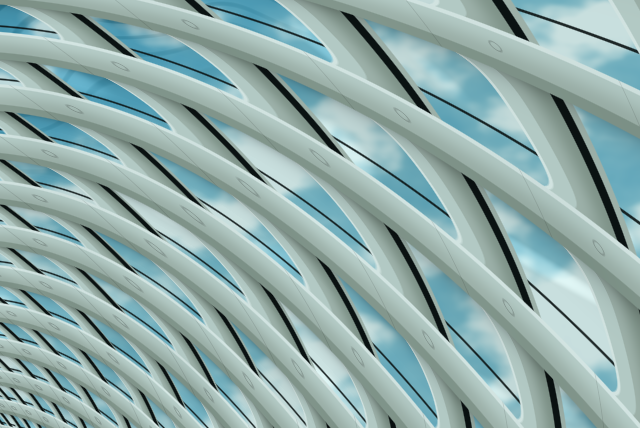
Give the GLSL for this pattern, as a Shadertoy shader.

```glsl
#define RIB_SHRINK 0.0035
#define STRUT_DECAY 0.17
#define STRUT_WIDTH 0.36
#define MULLION_AT 0.64
#define CLOUD_SCALE 4.2
#define STEEL_DARK vec3(0.50, 0.58, 0.54)
#define STEEL_MID vec3(0.61, 0.69, 0.66)
#define STEEL_PALE vec3(0.70, 0.79, 0.77)
#define STEEL_LIT vec3(0.82, 0.89, 0.88)
#define SEAL_BLACK vec3(0.04, 0.07, 0.07)
#define SKY_DEEP vec3(0.25, 0.57, 0.68)
#define SKY_SOFT vec3(0.54, 0.74, 0.77)

float hash(vec2 p) {
    return fract(sin(dot(p, vec2(127.1, 311.7))) * 43758.5);
}

float cornerSlope(vec2 cell, vec2 offset) {
    float angle = 6.2832 * hash(cell + offset);
    return angle;
}

float corner(vec2 cell, vec2 local, vec2 offset) {
    float angle = cornerSlope(cell, offset);
    return dot(vec2(cos(angle), sin(angle)), local - offset);
}

float gradientNoise(vec2 p) {
    vec2 cell = floor(p), f = fract(p);
    vec2 u = f * f * f * (f * (f * 6.0 - 15.0) + 10.0);
    float low = mix(corner(cell, f, vec2(0, 0)), corner(cell, f, vec2(1, 0)), u.x);
    float high = mix(corner(cell, f, vec2(0, 1)), corner(cell, f, vec2(1, 1)), u.x);
    return mix(low, high, u.y);
}

float fbm(vec2 p) {
    float sum = 0.0, gain = 1.0;
    for (int i = 0; i < 4; i++) {
        sum += gain * gradientNoise(p);
        p = p * 2.03 + 7.1;
        gain *= 0.5;
    }
    return sum;
}

// Index of the rib through p: parabolas that steepen from one to the next
float ribIndex(vec2 p) {
    float x2 = p.x * p.x;
    float b = 0.146 + 0.01 * p.x + 0.11 * x2;
    float c = -0.30 + 0.05 * p.x + 0.04 * x2 - p.y;
    return (b - sqrt(max(b * b + 4.0 * RIB_SHRINK * c, 1e-5))) / (2.0 * RIB_SHRINK);
}

// Index of the strut through p, solved by Newton steps
float strutIndex(vec2 p) {
    float rise = (1.172 - p.y) * (1.172 - p.y), m = 0.0;
    for (int i = 0; i < 9; i++) {
        float reach = 1.56 * exp(-STRUT_DECAY * m);
        float miss = reach - (0.29 + 0.098 * m) * rise - p.x;
        m += miss / (STRUT_DECAY * reach + 0.098 * rise);
    }
    return m;
}

// Distance between neighbouring curves of an index field
float spacing(float field) {
    return 1.0 / max(length(vec2(dFdx(field), dFdy(field))) * iResolution.y, 1e-4);
}

float cover(float d) {
    return clamp(0.5 - d * iResolution.y * 0.8, 0.0, 1.0);
}

vec3 glass(vec2 p, vec2 panel) {
    vec2 shift = 0.12 * vec2(hash(panel), hash(panel + 9.0));
    float cloud = fbm((p + shift) * CLOUD_SCALE * vec2(0.8, 1.2));
    float corner = smoothstep(1.2, 0.0, p.x + 1.6 * p.y);
    vec3 color = mix(SKY_SOFT, SKY_DEEP, clamp(corner + 0.25 - 0.6 * cloud, 0.0, 0.9));
    color = mix(color, STEEL_LIT, smoothstep(0.0, 0.5, cloud + 0.16 - 0.2 * corner) * 0.85);
    // Rippled and streaked reflections
    float ripple = sin(90.0 * (p.y + 0.25 * gradientNoise(p * 3.0)));
    color -= 0.09 * corner * smoothstep(0.6, 1.0, ripple);
    float streak = abs(gradientNoise(vec2(p.y - 0.62 * p.x, 0.3 * p.x) * 9.0 + panel * 3.7));
    return color + 0.11 * smoothstep(0.3, 0.5, streak) + 0.05 * (hash(panel + 3.0) - 0.5);
}

void mainImage(out vec4 fragColor, in vec2 fragCoord) {
    vec2 p = vec2(fragCoord.x, iResolution.y - fragCoord.y) / iResolution.y;
    float n = ribIndex(p), m = strutIndex(p);
    float ribGap = spacing(n), strutGap = spacing(m);
    float across = fract(m), down = fract(n);
    float ribHalf = min(0.27 * ribGap, 0.022 + 0.08 * ribGap);
    float ribOffset = (n - round(n)) * ribGap;
    float ribDist = abs(ribOffset) - ribHalf;

    // Glazing with thin mullions
    vec3 color = glass(p, floor(vec2(m, n)));
    float mullion = abs(down - MULLION_AT) * ribGap - 0.0012 - 0.006 * ribGap;
    color = mix(color, SEAL_BLACK, 0.9 * cover(mullion));
    color = mix(color, STEEL_MID, cover((0.92 - across) * strutGap));

    // Struts, flared where they meet the ribs
    float width = STRUT_WIDTH + 0.05 - 0.09 * down + 0.09 * exp(-70.0 * max(ribDist, 0.0));
    float strutDist = (abs(across - 0.5 * width) - 0.5 * width) * strutGap;
    float side = across / width;
    vec3 steel = mix(STEEL_DARK, STEEL_MID, smoothstep(0.1, 0.6, side));
    steel = mix(steel, STEEL_PALE, cover((0.62 - side) * width * strutGap));
    steel = mix(steel, STEEL_LIT, cover((0.94 - side) * width * strutGap));
    color = mix(color, steel, cover(strutDist));
    float sealDist = abs(m - round(m)) * strutGap - 0.002 - 0.025 * strutGap;
    color = mix(color, SEAL_BLACK, cover(sealDist));
    color *= 1.0 - 0.2 * exp(-max(ribDist, 0.0) / (0.08 * ribGap)) * step(0.0, ribOffset);

    // Ribs: lit upper edge, broad face, shaded underside
    float face = ribOffset / ribHalf;
    vec3 rib = mix(STEEL_PALE, STEEL_MID, smoothstep(-0.8, 0.5, face));
    rib = mix(rib, STEEL_LIT, cover((face + 0.78) * ribHalf));
    rib = mix(rib, STEEL_DARK, cover((0.5 - face) * ribHalf));
    rib += 0.035 * gradientNoise(vec2(m * 1.3, round(n) * 5.3));
    float seam = abs(across - 0.55) * strutGap - 0.0006;
    rib *= 1.0 - 0.14 * cover(seam);
    float bolt = length(vec2((across - 0.2) * strutGap, ribOffset + 0.1 * ribHalf));
    rib *= 1.0 - 0.22 * cover(abs(bolt - 0.17 * ribHalf) - 0.0009);
    color = mix(color, rib, cover(ribDist));

    fragColor = vec4(clamp(color, 0.0, 1.0), 1.0);
}
```
